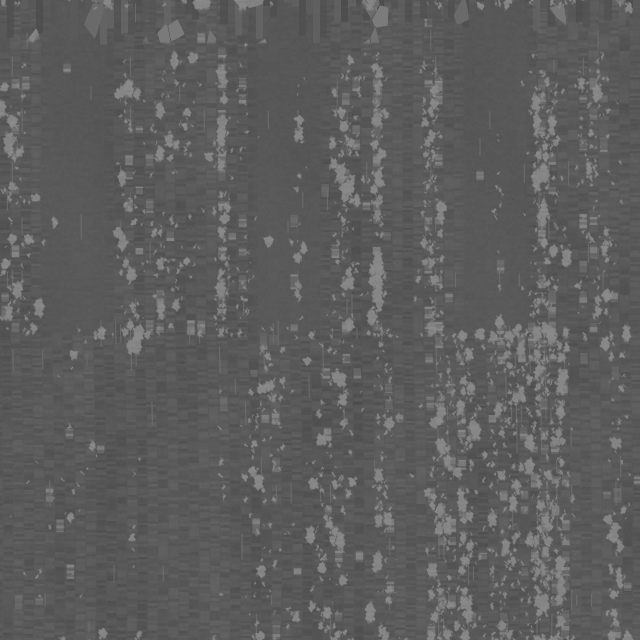
This texture map is drawn by a WebGL 2 fragment shader. Its source:

```glsl
#version 300 es
precision highp float;

uniform vec2 u_resolution;
out vec4 outColor;

const float BASE = 0.345, MID = 0.41, PALE = 0.525;
const float SEAM = 0.48;

// Worn bands: centre, half width, strength
const vec3 UPPER[12] = vec3[12](
    vec3(0.025, 0.022, 0.45), vec3(0.20, 0.012, 0.35), vec3(0.26, 0.045, 0.22),
    vec3(0.349, 0.009, 0.95), vec3(0.383, 0.010, 0.30), vec3(0.468, 0.006, 0.35),
    vec3(0.541, 0.016, 0.65), vec3(0.589, 0.010, 0.95), vec3(0.675, 0.013, 0.90),
    vec3(0.780, 0.005, 0.40), vec3(0.850, 0.017, 0.95), vec3(0.93, 0.025, 0.40));
const vec3 LOWER[12] = vec3[12](
    vec3(0.10, 0.05, 0.05), vec3(0.21, 0.006, 0.20), vec3(0.345, 0.004, 0.30),
    vec3(0.415, 0.025, 0.32), vec3(0.52, 0.030, 0.28), vec3(0.60, 0.013, 0.55),
    vec3(0.69, 0.015, 0.75), vec3(0.725, 0.015, 0.60), vec3(0.79, 0.030, 0.45),
    vec3(0.845, 0.014, 0.90), vec3(0.875, 0.015, 0.70), vec3(0.965, 0.012, 0.40));

float hash(vec2 p, float seed) {
    vec3 q = fract(vec3(p.xyx + seed * 17.3) * vec3(0.1031, 0.1030, 0.0973));
    q += dot(q, q.yzx + 33.33);
    return fract((q.x + q.y) * q.z);
}

float bump(float x, float centre, float width) {
    float t = (x - centre) / width;
    return exp(-t * t);
}

float bands(float x, vec3 list[12]) {
    float sum = 0.0;
    for (int i = 0; i < 12; i++) sum += list[i].z * bump(x, list[i].x, list[i].y);
    return sum;
}

// Chance of wear at a point: bands broken into patches, plus ragged seams
float wear(vec2 p) {
    float patches = 0.6 + 0.45 * sin(p.y * 38.0 + 4.0 * sin(p.x * 61.0)) * sin(p.y * 17.0 + p.x * 23.0);
    float band = p.y > SEAM ? bands(p.x, UPPER) * smoothstep(0.94, 0.86, p.y) : bands(p.x, LOWER);
    float ragged = 0.5 + 0.5 * sin(p.x * 47.0 + 2.0 * sin(p.x * 19.0));
    float seams = 0.4 * bump(p.y, SEAM, 0.008) * smoothstep(0.08, 0.2, p.x)
                + 0.6 * bump(p.y, 1.0, 0.007) + 0.3 * bump(p.y, 0.0, 0.005);
    return band * patches + seams * ragged;
}

// Distance to scattered chips, one at most per grid cell
float chips(vec2 p, vec2 grid, vec2 sizes, float seed) {
    float d = 1.0;
    vec2 home = floor(p * grid);
    for (int j = -1; j <= 1; j++) for (int i = -1; i <= 1; i++) {
        vec2 cell = home + vec2(i, j);
        vec2 jitter = vec2(hash(cell, seed), hash(cell, seed + 1.0));
        vec2 centre = (cell + 0.15 + 0.7 * jitter) / grid;
        if (hash(cell, seed + 2.0) > wear(centre)) continue;
        vec2 q = abs(p - centre) * vec2(1.0, 0.45 + 0.5 * jitter.x);
        float shape = mix(length(q), max(q.x, q.y), 0.6 * jitter.y);
        d = min(d, shape - mix(sizes.x, sizes.y, hash(cell, seed + 3.0)));
    }
    return d;
}

// Cellular shards: x is the tone of the nearest cell, y its edge distance
vec2 shards(vec2 p, float seed) {
    vec2 home = floor(p);
    float first = 9.0, second = 9.0, tone = 0.0;
    for (int j = -1; j <= 1; j++) for (int i = -1; i <= 1; i++) {
        vec2 cell = home + vec2(i, j);
        float d = distance(p, cell + vec2(hash(cell, seed), hash(cell, seed + 1.0)));
        if (d < first) { second = first; first = d; tone = hash(cell, seed + 2.0); }
        else second = min(second, d);
    }
    return vec2(tone, second - first);
}

// Soft-edged box in a unit cell
float slot(vec2 f, vec2 halfSize, vec2 soft) {
    vec2 m = smoothstep(halfSize + soft, halfSize - soft, abs(f - 0.5));
    return m.x * m.y;
}

// Stacked horizontal streaks within one column
float streaks(float column, float y, float seed) {
    float t = y * (170.0 + 130.0 * hash(vec2(column, 0.0), seed));
    float row = floor(t);
    return mix(hash(vec2(column, row), seed), hash(vec2(column, row + 1.0), seed), smoothstep(0.6, 1.0, fract(t)));
}

// Upright bars placed by the wear field
float bars(vec2 p, vec2 grid, float width, float amount, float seed, float px) {
    vec2 cell = floor(p * grid);
    float present = step(hash(cell, seed), amount * wear((cell + 0.5) / grid) + 0.012);
    vec2 halfSize = vec2(width, 0.2 + 0.3 * hash(cell, seed + 1.0));
    return present * slot(fract(p * grid), halfSize, px * grid * 0.7);
}

void main() {
    vec2 uv = gl_FragCoord.xy / u_resolution;
    float px = 1.0 / min(u_resolution.x, u_resolution.y);
    float below = smoothstep(SEAM + px, SEAM - px, uv.y);

    // Leaning columns below the seam, calm panels above it
    vec2 p = uv + vec2(below * 0.045 * (uv.y - SEAM) * (uv.y + 0.2), 0.0);
    float calm = smoothstep(0.3, 0.75, cos((uv.x - 0.12) * 19.2)) * (1.0 - below);
    float rough = 1.0 - 0.8 * calm;
    float column = floor(p.x * 62.0);
    float lane = slot(vec2(fract(p.x * 62.0), 0.5), vec2(0.46, 1.0), vec2(px * 62.0, 0.1));
    float streak = streaks(column, uv.y, 3.0);
    float tone = BASE + 0.006 * sin(uv.x * 21.0 + 2.0 * sin(uv.y * 9.0));
    tone += rough * lane * (0.05 * (streak - 0.45) + 0.022 * (hash(vec2(column, 1.0), 5.0) - 0.5));
    tone += 0.012 * (streaks(floor(p.x * 210.0), uv.y, 8.0) - 0.5);

    // Faded bars and hairlines
    float fade = bars(p, vec2(62.0, 42.0), 0.36, 0.75, 11.0, px);
    tone = mix(tone, mix(MID - 0.02, PALE, streak * streak), fade);
    tone = mix(tone, MID + 0.03, 0.8 * bars(p, vec2(130.0, 24.0), 0.11, 0.5, 15.0, px));

    // Hanging blocks and shards along the top
    float block = floor(uv.x * 90.0);
    float hang = 0.07 * pow(hash(vec2(block, 2.0), 21.0), 2.0);
    float blockMask = smoothstep(-px, px, uv.y - 1.0 + hang);
    tone = mix(tone, mix(0.28, 0.42, hash(vec2(block, 3.0), 23.0)), 0.7 * blockMask);
    vec2 shard = shards(uv * vec2(48.0, 30.0), 27.0);
    float shardMask = step(0.87, shard.x) * smoothstep(0.0, 0.12, shard.y) * smoothstep(0.930, 0.936, uv.y);
    tone = mix(tone, mix(MID, PALE, fract(shard.x * 31.0)), shardMask);

    // Pale chips with wavering outlines
    vec2 warp = sin(uv.yx * vec2(410.0, 530.0) + 2.0 * sin(uv * 170.0)) + 0.6 * sin(uv.yx * 930.0 + uv * 310.0);
    vec2 w = uv + 0.0012 * warp;
    float d = min(chips(w, vec2(85.0, 60.0), vec2(0.002, 0.0075), 31.0),
                  chips(w, vec2(150.0, 110.0), vec2(0.0008, 0.0025), 41.0));
    float chip = smoothstep(px, -px, d);
    tone = mix(tone, PALE + 0.03 * (streak - 0.5), chip);

    outColor = vec4(vec3(tone), 1.0);
}
```
